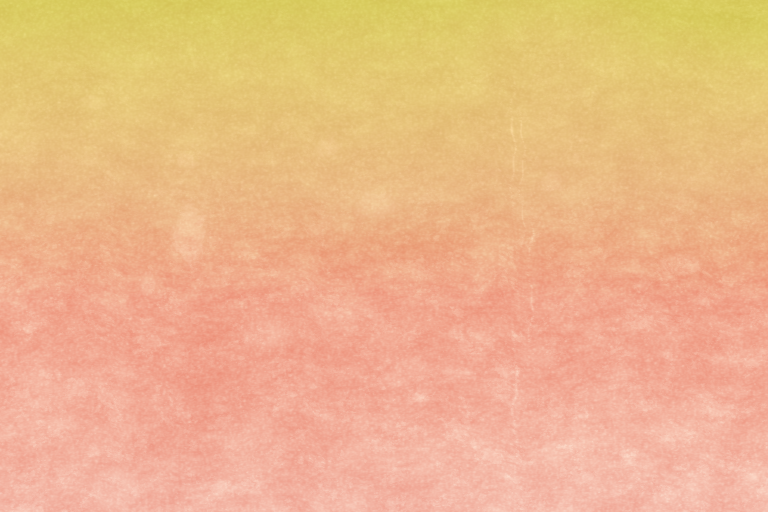
This background is drawn by a WebGL 2 fragment shader. Its source:

```glsl
#version 300 es
precision highp float;
uniform vec2 u_resolution;
out vec4 outColor;

vec2 hash2(vec2 cell) {
  vec3 q = fract(cell.xyx * vec3(0.1031, 0.1030, 0.0973));
  q += dot(q, q.yzx + 33.33);
  return fract((q.xx + q.yz) * q.zy);
}

// Soft cellular noise: a blob around each jittered point, centred on zero
float cells(vec2 p) {
  vec2 base = floor(p), f = fract(p);
  float density = 0.0;
  for (int k = 0; k < 9; k++) {
    vec2 offset = vec2(k % 3 - 1, k / 3 - 1);
    vec2 d = offset + hash2(base + offset) - f;
    density += exp(-6.0 * dot(d, d));
  }
  return density - 0.524;
}

float layeredCells(vec2 p, float scale, float decay) {
  float sum = 0.0, weight = 0.5;
  for (int i = 0; i < 5; i++) {
    sum += weight * cells(p * scale + float(i) * 19.7);
    p = mat2(0.98, 0.2, -0.2, 0.98) * p;
    scale *= 2.1;
    weight *= decay;
  }
  return sum;
}

// Layered sines bend straight forms into organic ones
vec2 warp(vec2 p, float amount) {
  vec2 a = sin(p.yx * vec2(13.0, 17.0) + vec2(0.7, 2.1));
  vec2 b = sin(p.yx * vec2(37.0, 31.0) + a * 1.8);
  return p + amount * (a + 0.5 * b);
}

float glow(vec2 p, vec2 centre, vec2 radius) {
  vec2 d = (p - centre) / radius;
  return exp(-dot(d, d));
}

// Vertical wash; each stop holds a colour and its height
vec3 wash(float y) {
  const vec4 stops[9] = vec4[9](
    vec4(0.955, 0.715, 0.650, 0.00), vec4(0.953, 0.692, 0.617, 0.13),
    vec4(0.950, 0.666, 0.582, 0.29), vec4(0.947, 0.660, 0.562, 0.41),
    vec4(0.937, 0.682, 0.535, 0.51), vec4(0.922, 0.722, 0.522, 0.61),
    vec4(0.910, 0.758, 0.490, 0.73), vec4(0.893, 0.792, 0.448, 0.87),
    vec4(0.850, 0.800, 0.370, 1.00));
  vec3 color = stops[0].rgb;
  for (int i = 1; i < 9; i++) {
    float low = stops[i - 1].w;
    color = mix(color, stops[i].rgb, clamp((y - low) / (stops[i].w - low), 0.0, 1.0));
  }
  return color;
}

// Worn pale patches: centre and radii, with ragged borders
float patches(vec2 p, float rough) {
  const vec4 spots[10] = vec4[10](
    vec4(0.370, 0.545, 0.034, 0.058), vec4(0.733, 0.605, 0.045, 0.033),
    vec4(1.076, 0.644, 0.019, 0.018), vec4(0.366, 0.689, 0.022, 0.020),
    vec4(0.516, 0.348, 0.046, 0.028), vec4(0.290, 0.445, 0.017, 0.024),
    vec4(0.638, 0.712, 0.023, 0.018), vec4(0.185, 0.800, 0.025, 0.017),
    vec4(0.225, 0.045, 0.045, 0.038), vec4(1.333, 0.484, 0.038, 0.020));
  float cover = 0.0;
  for (int i = 0; i < 10; i++) {
    float d = length((p - spots[i].xy) / spots[i].zw) + rough;
    float strength = i == 0 ? 1.0 : 0.6;
    cover = max(cover, strength * (1.0 - smoothstep(0.75, 1.1, d)));
  }
  return cover;
}

// Thin vertical crease that fades at both ends
float crease(vec2 p, float x, float low, float high, float width) {
  float bend = 0.004 * sin(p.y * 43.0 + x * 9.0) + 0.002 * sin(p.y * 117.0 + x * 31.0);
  float d = (p.x - x - bend) / width;
  return exp(-d * d) * smoothstep(low, low + 0.06, p.y) * (1.0 - smoothstep(high - 0.06, high, p.y));
}

void main() {
  vec2 p = gl_FragCoord.xy / u_resolution.y;
  vec2 bent = warp(p, 0.008);
  float mottle = layeredCells(bent, 8.0, 0.8);
  float fibre = layeredCells(bent * vec2(0.35, 1.0) + 4.0, 26.0, 0.85);
  float grain = cells(p * 165.0) + 0.7 * cells(p * 95.0 + 7.0);
  float flecks = smoothstep(0.22, 0.5, layeredCells(bent * vec2(0.75, 1.0) + 9.0, 19.0, 0.8));

  // Uneven dye boundary, greener in the top corners
  float height = p.y + 0.025 * mottle + 0.02 * fibre;
  height += 0.05 * glow(p, vec2(1.45, 1.0), vec2(0.22, 0.12));
  height -= 0.06 * glow(p, vec2(1.08, 0.92), vec2(0.16, 0.20));
  vec3 color = wash(clamp(height, 0.0, 1.0));

  // Broad light and dark areas
  float tone = 0.3 * glow(p, vec2(1.20, 0.08), vec2(0.35, 0.14)) + 0.22 * glow(p, vec2(0.02, 0.22), vec2(0.18, 0.20));
  tone -= 0.25 * glow(p, vec2(0.37, 0.27), vec2(0.20, 0.18)) + 0.25 * glow(p, vec2(1.38, 0.49), vec2(0.20, 0.07));
  tone -= 0.2 * glow(p, vec2(0.78, 0.53), vec2(0.24, 0.06));
  float lowerWear = mix(1.0, 0.65, smoothstep(0.4, 0.7, p.y));
  tone += lowerWear * (0.48 * mottle + 0.45 * fibre + 0.3 * flecks - 0.03) + 0.24 * grain;

  // Worn patches and creases
  tone += 0.65 * patches(p, 0.4 * mottle + 0.35 * fibre);
  float lines = crease(p, 1.002, 0.56, 0.88, 0.0025) + crease(p, 1.020, 0.50, 0.82, 0.002);
  lines += crease(p, 1.036, 0.28, 0.60, 0.0025) + 0.8 * crease(p, 1.006, 0.06, 0.38, 0.003);
  lines += 0.5 * crease(p, 1.325, 0.32, 0.64, 0.002);
  tone += 0.6 * lines * clamp(0.6 + 1.5 * fibre, 0.0, 1.0);

  vec3 tint = mix(vec3(0.025, 0.115, 0.120), vec3(0.050, 0.060, 0.090), smoothstep(0.4, 0.75, p.y));
  outColor = vec4(clamp(color + tone * tint, 0.0, 1.0), 1.0);
}
```
